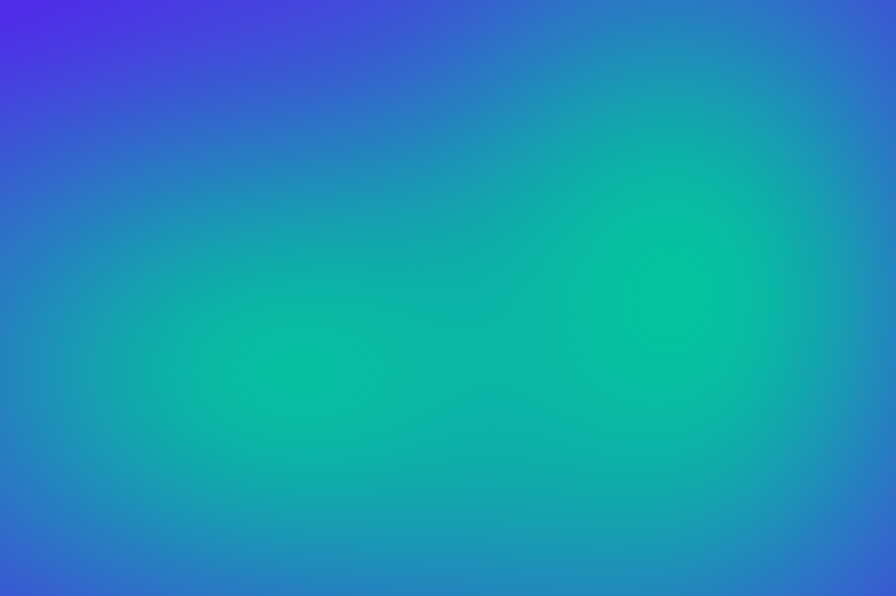
Reproduce this background procedurally as a WebGL 1 fragment shader.

```glsl
precision highp float;
// Soft mesh gradient: two merging green glows over a blue-violet field.

uniform vec2 u_resolution;

const vec3 VIOLET = vec3(0.315, 0.175, 0.915);
const vec3 GREEN = vec3(0.014, 0.765, 0.618);

// Centres and spreads are fractions of the canvas.
const vec2 LEFT_CENTRE = vec2(0.326, 0.376);
const vec2 LEFT_SPREAD = vec2(0.322, 0.324);
const float LEFT_STRENGTH = 0.96;

const vec2 RIGHT_CENTRE = vec2(0.749, 0.505);
const vec2 RIGHT_SPREAD = vec2(0.228, 0.42);
const float RIGHT_STRENGTH = 1.0;

const vec2 DIP_CENTRE = vec2(0.443, 0.92);
const vec2 DIP_SPREAD = vec2(0.17, 0.176);
const float DIP_STRENGTH = 0.08;

const vec2 CORNER_CENTRE = vec2(0.0, 1.0);
const vec2 CORNER_SPREAD = vec2(0.156, 0.137);
const float CORNER_STRENGTH = 0.1;

// Elliptical Gaussian falloff, 1 at the centre.
float glow(vec2 p, vec2 centre, vec2 spread) {
  vec2 d = (p - centre) / spread;
  return exp(-0.5 * dot(d, d));
}

void main() {
  vec2 uv = gl_FragCoord.xy / u_resolution;

  // Soft union of the two green glows.
  float left = LEFT_STRENGTH * glow(uv, LEFT_CENTRE, LEFT_SPREAD);
  float right = RIGHT_STRENGTH * glow(uv, RIGHT_CENTRE, RIGHT_SPREAD);
  float green = 1.0 - (1.0 - left) * (1.0 - right);

  // Deepen the violet along the top and in the upper-left corner.
  green -= DIP_STRENGTH * glow(uv, DIP_CENTRE, DIP_SPREAD);
  green -= CORNER_STRENGTH * glow(uv, CORNER_CENTRE, CORNER_SPREAD);

  gl_FragColor = vec4(mix(VIOLET, GREEN, clamp(green, 0.0, 1.0)), 1.0);
}
```
